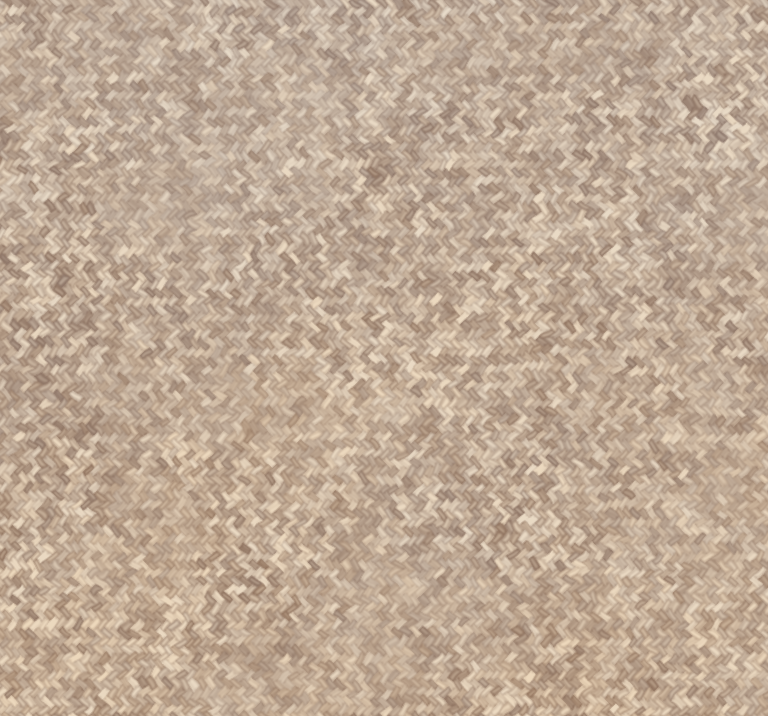
Give the GLSL for this texture, as a Shadertoy shader.

```glsl
// Fine straw-coloured basket weave seen on the diagonal: a 2/2 twill turned
// by 45 degrees, whose short floats form zigzag rows. Each float has its own
// tone, fibre streaks and soft shaded rim; layered sines bend and fade it all.

float hash(vec2 p) {
    vec3 q = fract(p.xyx * vec3(0.1031, 0.1030, 0.0973));
    q += dot(q, q.yzx + 33.33);
    return fract((q.x + q.y) * q.z);
}

// Layered sines, roughly -1 to 1, each layer turned and finer than the last
float waves(vec2 p) {
    float sum = 0.0, amp = 0.5;
    for (int i = 0; i < 4; i++) {
        sum += amp * sin(p.x + 1.7 * sin(p.y * 0.8)) * cos(p.y + 1.3 * sin(p.x * 0.7));
        p = mat2(1.3, 1.1, -1.1, 1.3) * p + 2.3;
        amp *= 0.7;
    }
    return sum;
}

vec3 weave(vec2 uv) {
    // Diagonal weave axes, gently bent so that the rows run unevenly
    vec2 p = vec2(uv.x - uv.y, uv.x + uv.y) * 84.0 + 300.0;
    p += 0.65 * vec2(waves(uv * 31.0), waves(uv * 29.0 + 7.0));
    vec2 cell = floor(p), f = p - cell;

    // Twill step: two cells over, two cells under
    float twill = mod(cell.x - cell.y, 4.0);
    bool across = twill < 2.0;
    vec2 id = across ? cell - vec2(twill, 0.0) : cell - vec2(0.0, 3.0 - twill);
    float along = across ? f.x + twill : f.y + 3.0 - twill;
    float side = across ? f.y : f.x;
    float yarn = across ? cell.y : cell.x + 531.0;
    float seed = hash(id + (across ? 0.0 : 217.0));

    // Rim shading, darker below the overlapping ends
    float rim = 1.0 - smoothstep(0.0, 0.42, min(side, 1.0 - side));
    float tip = 1.0 - smoothstep(0.0, 0.5, min(along, 2.0 - along));
    float shade = max(rim * 0.8, tip);

    // Fibres run lengthwise along each float
    float fibre = sin(side * 9.0 + seed * 40.0 + 0.6 * sin(along * 2.0 + seed * 9.0));

    // Some areas are woven crisply, others nearly flat
    float crisp = 1.0 + 0.4 * waves(uv * 9.0 + 3.0);
    float tone = 0.7 * (seed - 0.5) + 0.28 * (hash(vec2(yarn, 5.0)) - 0.5);
    tone += 0.1 * fibre - 0.34 * (shade - 0.48) + (across ? -0.03 : 0.03);
    tone = 0.52 + crisp * tone + 0.08 * waves(uv * 6.0);

    vec3 straw = mix(vec3(0.60, 0.50, 0.43), vec3(0.89, 0.82, 0.73), clamp(tone, -0.1, 1.1));

    // Cooler grey towards the top, warmer at the bottom, varied per float
    float grey = 1.1 * (uv.y - 0.5) + 0.5 * waves(uv * 4.0 + 11.0) + 1.2 * (hash(id + 71.0) - 0.5);
    return straw + grey * vec3(-0.010, 0.004, 0.022);
}

void mainImage(out vec4 fragColor, in vec2 fragCoord) {
    vec2 uv = fragCoord / iResolution.y;

    // Average a small footprint for soft, even edges
    vec3 colour = vec3(0.0);
    for (int y = -1; y <= 1; y++)
        for (int x = -1; x <= 1; x++)
            colour += weave(uv + vec2(x, y) * 0.001);
    fragColor = vec4(colour / 9.0, 1.0);
}
```
